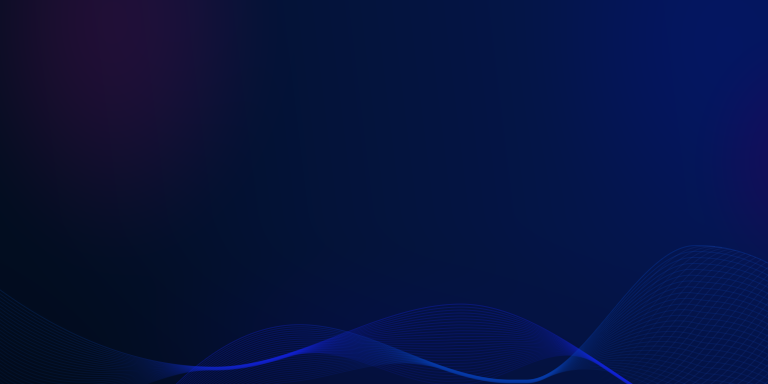
Write a WebGL 1 fragment shader that draws this background.

```glsl
precision highp float;
// Deep navy backdrop with soft plum and blue glows, and fine wave ribbons below.
// Each ribbon is a fan of thin lines hung under a smooth crest curve; the fan
// narrows to a bright pinch and opens again. Units: canvas height = 1.
uniform vec2 u_resolution;

const int LINES = 28;
const float HALF_WIDTH = 0.0012;
const float SLOPE_STEP = 0.004;
const float INNER_GAIN = 0.27;
const float CREST_GAIN = 0.40;
const float HATCH_GAIN = 0.20;

const vec3 NAVY_DARK = vec3(0.008, 0.050, 0.125);
const vec3 NAVY_MID = vec3(0.015, 0.078, 0.240);
const vec3 NAVY_LIGHT = vec3(0.015, 0.085, 0.325);
const vec3 PLUM_GLOW = vec3(0.115, 0.000, 0.055);
const vec3 BLUE_GLOW = vec3(0.000, 0.000, 0.055);
const vec3 VIOLET_GLOW = vec3(0.055, -0.030, 0.000);
const vec3 WAVE_GLOW = vec3(0.004, -0.004, 0.045);
const vec3 AZURE = vec3(0.020, 0.250, 0.720);
const vec3 INDIGO = vec3(0.070, 0.130, 0.900);
const vec3 TEAL = vec3(0.020, 0.200, 0.480);
const vec3 HATCH = vec3(0.130, 0.260, 0.640);

float square(float v) { return v * v; }

// Soft elliptical falloff: 1 at the centre, 0 at the rim
float glow(vec2 p, vec2 center, vec2 radius) {
  vec2 q = (p - center) / radius;
  return square(max(0.0, 1.0 - dot(q, q)));
}

// Crest height (x) and fan depth (y) of the long, low ribbon
vec2 lowRibbon(float x) {
  float crest = 0.044 + 0.201 * square(max(0.0, 1.0 - x / 0.56))
    + 0.164 * smoothstep(0.56, 1.2, x) - 0.355 * smoothstep(1.2, 2.0, x);
  float depth = 0.008 + 0.25 * (1.0 - smoothstep(0.0, 0.55, x))
    + 0.20 * smoothstep(0.75, 1.18, x) * (1.0 - smoothstep(1.2, 1.56, x));
  return vec2(crest, depth);
}

// Crest height and fan depth of the ribbon that rises at the right
vec2 highRibbon(float x) {
  float crest = 0.0104 + 0.144 * (1.0 - smoothstep(0.78, 1.33, x))
    - 1.5 * square(max(0.0, 0.78 - x))
    + 0.35 * smoothstep(1.37, 1.81, x) - 1.4 * square(max(0.0, x - 1.82));
  float depth = 0.008 + 0.14 * (1.0 - smoothstep(0.75, 1.15, x))
    + 0.42 * smoothstep(1.42, 1.85, x);
  return vec2(crest, depth);
}

// Box-filtered coverage of a thin line at distance d
float stroke(float d, float pixel) {
  float h = 0.5 * pixel;
  return max(0.0, min(d + h, HALF_WIDTH) - max(d - h, -HALF_WIDTH)) / pixel;
}

// Sum of fan lines; here and next hold crest and depth at x and x + step
float fan(float y, vec2 here, vec2 next, float pixel) {
  vec2 slope = (next - here) / SLOPE_STEP;
  float sum = 0.0;
  for (int i = 0; i < LINES; i++) {
    float t = float(i) / float(LINES - 1);
    float m = slope.x - t * slope.y;
    float d = (y - here.x + t * here.y) / sqrt(1.0 + m * m);
    float gain = i == 0 ? CREST_GAIN : INNER_GAIN * (1.0 - 0.5 * t);
    sum += gain * stroke(d, pixel);
  }
  return sum;
}

// Rising strands that cross the right-hand fan
float strand(float x, float t) {
  return 0.36 * smoothstep(1.37, 1.81, x - 0.6 * t) - 0.04 * t;
}

float crossHatch(vec2 p, float pixel) {
  float sum = 0.0;
  for (int i = 1; i < LINES; i++) {
    float t = float(i) / float(LINES);
    float y = strand(p.x, t);
    float m = (strand(p.x + SLOPE_STEP, t) - y) / SLOPE_STEP;
    sum += stroke((p.y - y) / sqrt(1.0 + m * m), pixel);
  }
  return HATCH_GAIN * sum;
}

void main() {
  vec2 p = gl_FragCoord.xy / u_resolution.y;
  p.x *= 2.0 * u_resolution.y / u_resolution.x;
  float pixel = 1.0 / u_resolution.y;

  // Backdrop
  float tone = p.x + 0.12 * (p.y - 0.5);
  vec3 color = mix(NAVY_DARK, NAVY_MID, smoothstep(-0.1, 1.15, tone));
  color = mix(color, NAVY_LIGHT, smoothstep(0.9, 2.0, tone));
  color *= mix(0.88, 1.0, smoothstep(0.0, 0.45, p.y));
  color += PLUM_GLOW * glow(p, vec2(0.29, 0.94), vec2(0.48, 0.68));
  color += BLUE_GLOW * glow(p, vec2(1.87, 0.88), vec2(0.55, 0.60));
  color += VIOLET_GLOW * glow(p, vec2(2.06, 0.58), vec2(0.26, 0.36));
  color += WAVE_GLOW * glow(p, vec2(0.95, 0.10), vec2(0.70, 0.28));

  // Ribbons
  vec2 low = lowRibbon(p.x);
  vec2 high = highRibbon(p.x);
  float lowLines = fan(p.y, low, lowRibbon(p.x + SLOPE_STEP), pixel);
  float highLines = fan(p.y, high, highRibbon(p.x + SLOPE_STEP), pixel);
  float hatchMask = smoothstep(1.54, 1.8, p.x) * step(p.y, high.x);
  vec3 lowTint = mix(TEAL, INDIGO, smoothstep(0.1, 0.75, p.x));
  vec3 highTint = mix(INDIGO, AZURE, smoothstep(0.65, 1.1, p.x));
  color = mix(color, lowTint, 1.0 - exp(-lowLines));
  color = mix(color, highTint, 1.0 - exp(-highLines));
  color = mix(color, HATCH, hatchMask * (1.0 - exp(-crossHatch(p, pixel))));

  gl_FragColor = vec4(color, 1.0);
}
```
